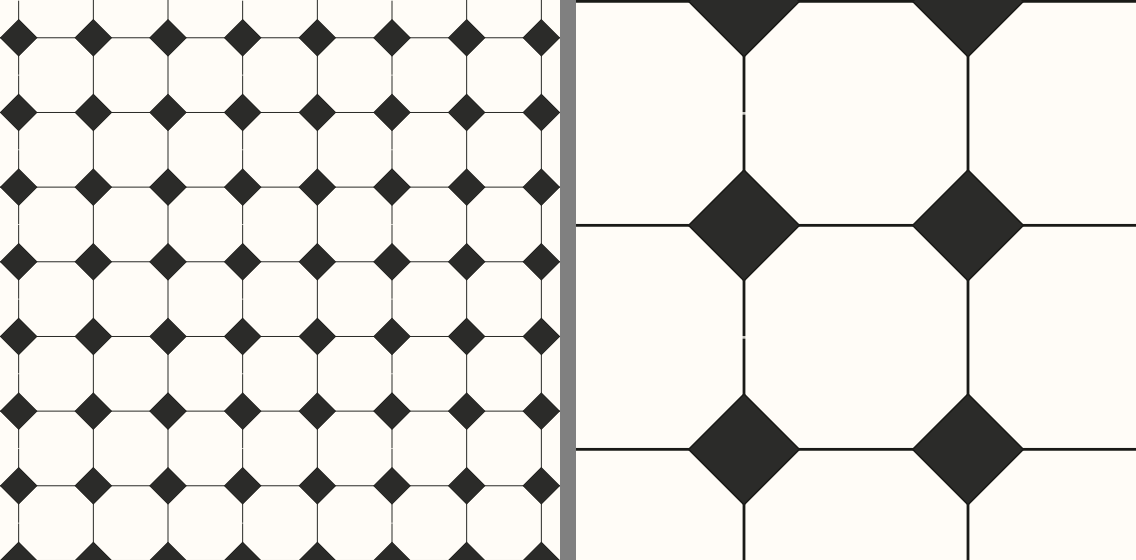
Left, the full canvas; right, a detail of the centre.
Write a WebGL 2 fragment shader that draws this pattern.

```glsl
#version 300 es
precision highp float;
// Octagon and dot floor: ivory octagons, thin dark joints and charcoal diamonds.

uniform vec2 u_resolution;
out vec4 fragColor;

// Share of a pixel of size px covered by a line of the given width
float lineCoverage(float offset, float width, float px) {
    float h = 0.5 * width;
    return (clamp(offset + 0.5 * px, -h, h) - clamp(offset - 0.5 * px, -h, h)) / px;
}

float fill(float dist, float px) {
    return clamp(0.5 - dist / px, 0.0, 1.0);
}

void main() {
    // 7.5 repeats each way, with a diamond at every integer point
    float px = 7.5 / min(u_resolution.x, u_resolution.y);
    vec2 grid = 7.5 * gl_FragCoord.xy / u_resolution + vec2(-0.25, 0.006);
    vec2 cell = floor(grid + 0.5);
    vec2 p = grid - cell;

    vec3 ivory = vec3(1.0, 0.99, 0.97);
    vec3 charcoal = vec3(0.17, 0.17, 0.16);
    vec3 ink = vec3(0.10, 0.10, 0.09);

    // Joints; some upright ones have a tiny pale nick halfway
    float across = lineCoverage(p.y, 0.0125, px);
    float upright = lineCoverage(p.x, 0.0125, px);
    float nick = lineCoverage(0.5 - abs(p.y), 0.012, px);
    upright *= 1.0 - 0.75 * nick * step(fract(cell.x * 0.4 + 0.1), 0.35);
    vec3 color = mix(ivory, ink, max(across, upright));

    // Diamond with a fine darker rim
    float diamond = (abs(p.x) + abs(p.y) - 0.252) * 0.70711;
    color = mix(color, ink, fill(diamond, px));
    color = mix(color, charcoal, fill(diamond + 0.007, px));

    fragColor = vec4(color, 1.0);
}
```
